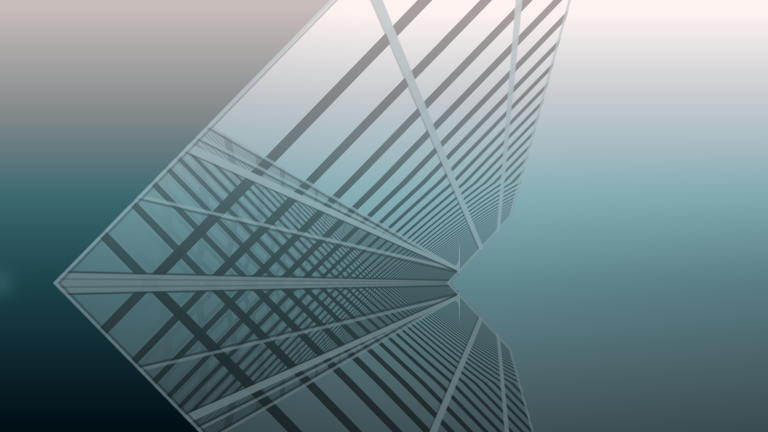
This background is drawn by a WebGL 1 fragment shader. Its source:

```glsl
precision highp float;
// A steel and glass lattice hall hanging over still water, in misty teal light.
// Ribs are perspective stripes (index = constant / distance to the far end);
// folding space at the waterline gives the reflection.
uniform vec2 u_resolution;

float ramp(float a, float b, float x) {
    return clamp((x - a) / (b - a), 0.0, 1.0);
}

// Soft band of the given half width around distance zero.
float stroke(float dist, float halfWidth, float px) {
    return 1.0 - smoothstep(-px, px, abs(dist) - halfWidth);
}

// Stripes at every integer of t, fading to their mean when too fine.
float ribs(float t, float duty, float blur) {
    float dist = abs(fract(t + 0.5) - 0.5) - 0.5 * duty;
    float sharp = 1.0 - smoothstep(-blur, blur, dist);
    return mix(sharp, duty, smoothstep(0.25, 0.7, blur));
}

// Bright mist on the open side.
vec3 mistColor(float y) {
    vec3 c = mix(vec3(0.25, 0.32, 0.34), vec3(0.38, 0.53, 0.56), ramp(-1.49, 0.0, y));
    c = mix(c, vec3(0.52, 0.68, 0.71), ramp(0.0, 0.85, y));
    c = mix(c, vec3(0.77, 0.79, 0.81), ramp(0.85, 1.83, y));
    return mix(c, vec3(0.99, 0.95, 0.94), ramp(1.83, 2.7, y));
}

// Dim sky and deep water on the shaded side.
vec3 shadeColor(float y) {
    vec3 c = mix(vec3(0.0, 0.05, 0.08), vec3(0.11, 0.26, 0.29), ramp(-1.49, 0.0, y));
    c = mix(c, vec3(0.23, 0.41, 0.44), ramp(0.0, 0.85, y));
    c = mix(c, vec3(0.50, 0.53, 0.54), ramp(0.85, 1.65, y));
    return mix(c, vec3(0.78, 0.74, 0.73), ramp(1.65, 2.75, y));
}

void main() {
    // Canvas is 4.32 units high, with the waterline at y = 0.
    float px = 4.32 / u_resolution.y;
    vec2 p = gl_FragCoord.xy * px - vec2(0.0, 1.49);
    float x = p.x;
    float y = abs(p.y);

    // Silhouette edges, positive inside.
    float leftEdge = (x - 0.53 - 0.98 * y) * 0.71;
    float cornerEdge = (y - 1.07 * (x - 4.5)) * 0.68;
    float rightEdge = 5.11 + 0.275 * (y - 0.65) - x;
    float open = smoothstep(-px, px, leftEdge);
    float inside = open * smoothstep(-px, px, min(cornerEdge, rightEdge));

    // Background on both sides of the long sloping edge.
    vec3 shade = shadeColor(p.y);
    shade += 0.07 * exp(-dot(p, p) * vec3(60.0, 45.0, 40.0));
    vec3 mist = mistColor(p.y) * (1.0 - 0.08 * ramp(5.0, 7.7, x) * ramp(1.5, 0.0, p.y));
    vec3 base = mix(shade, mist, open * mix(0.76, 1.0, ramp(0.5, 3.6, x)));
    vec3 dark = base * mix(0.45, 0.64, ramp(-0.8, 1.4, p.y));
    vec3 light = mix(base, vec3(0.62, 0.70, 0.72), 0.5) * mix(0.86, 0.98, ramp(-0.3, 0.3, p.y));
    vec3 col = base;

    // Slope coordinate of beams that meet near the far end.
    float depth = max(4.6 - x, 0.0);
    float slope = (y - 0.13) / max(depth, 0.05);
    float near = step(x, 4.6);
    float trussMask = near * (1.0 - smoothstep(0.57, 0.58, slope));
    float innerMask = near * (1.0 - smoothstep(0.44, 0.45, slope));
    col *= 1.0 - 0.07 * inside * trussMask;

    // Counter-slanted ribs of the far wall, under the main beam.
    float backDist = max(4.5 - x - 0.97 * y, 0.18);
    float backIndex = 12.0 / backDist;
    float backBlur = 12.0 * px / (backDist * backDist);
    float back = ribs(backIndex, mix(0.17, 0.32, ramp(4.0, 8.0, backIndex)), backBlur);
    back *= step(3.5, backIndex) * innerMask;
    col = mix(col, dark, 0.85 * back * inside);

    // Ribs of the front wall, fanned out towards the right corner.
    float frontDist = 4.5 + 0.97 * y - x;
    frontDist = max(frontDist + 0.6 * min(y, 1.0) * exp(-1.5 * frontDist), 0.12);
    float frontIndex = 12.0 / frontDist;
    float frontBlur = 12.0 * px / (frontDist * frontDist);

    // Fine lattice inside the truss and behind the nearer ribs.
    float lattice = ribs(backIndex * 2.0 + 0.5, 0.3, backBlur * 2.0);
    lattice = max(lattice, ribs(frontIndex * 2.0 + slope * 6.0, 0.25, frontBlur * 2.0));
    float latticeMask = trussMask * mix(0.42, 0.22, innerMask) * ramp(1.3, 2.3, x);
    col = mix(col, dark, lattice * latticeMask * inside);

    float front = ribs(frontIndex, mix(0.19, 0.34, ramp(4.0, 7.0, frontIndex)), frontBlur);
    col = mix(col, dark, 0.95 * front * step(3.5, frontIndex) * inside);

    // Thin rails running along the truss and the inner wall.
    for (int i = 0; i < 3; i++) {
        float k = float(i);
        float railSlope = 0.23 + 0.28 * min(k, 1.0) + 0.065 * max(k - 1.0, 0.0);
        float rail = (slope - railSlope) * depth;
        col = mix(col, dark, 0.6 * near * inside * stroke(rail + 0.03, 0.012, px));
        col = mix(col, light, 0.7 * near * inside * stroke(rail, 0.016, px));
    }

    // Main beam with its shadowed underside.
    float beam = (slope - 0.45) * depth;
    float beamWidth = 0.018 + 0.011 * depth;
    col = mix(col, dark, 0.7 * near * inside * stroke(beam + beamWidth, 0.015, px));
    col = mix(col, light, 0.92 * near * inside * stroke(beam, beamWidth, px));

    // Two leaning posts, tapering downwards.
    float postA = (x - 3.77 - 0.42 * (2.83 - y)) * 0.92;
    float postB = x - 5.19 + 0.09 * (2.83 - y);
    float taper = 0.018 + 0.012 * y;
    col = mix(col, dark, 0.5 * inside * stroke(postA + taper, 0.012, px));
    col = mix(col, light, 0.95 * inside * stroke(postA, taper, px));
    col = mix(col, light, 0.9 * inside * stroke(postB, taper * 0.65, px));

    // Sill on the waterline, then the bright outer rails.
    float sillWidth = 0.018 + 0.022 * max(4.5 - x, 0.0);
    float sillMask = inside * step(x, 4.5);
    col = mix(col, dark, 0.75 * sillMask * stroke(y - sillWidth, 0.018, px));
    col = mix(col, light * 0.9, 0.9 * sillMask * stroke(y, sillWidth, px));
    col = mix(col, dark, 0.35 * sillMask * stroke(y - 0.4 * sillWidth, 0.008, px));
    col = mix(col, light, 0.85 * stroke(leftEdge - 0.015, 0.014, px));
    col = mix(col, dark, 0.5 * inside * stroke(leftEdge - 0.045, 0.01, px));
    col = mix(col, light, 0.8 * inside * stroke(min(rightEdge, cornerEdge), 0.025, px));

    gl_FragColor = vec4(col, 1.0);
}
```
